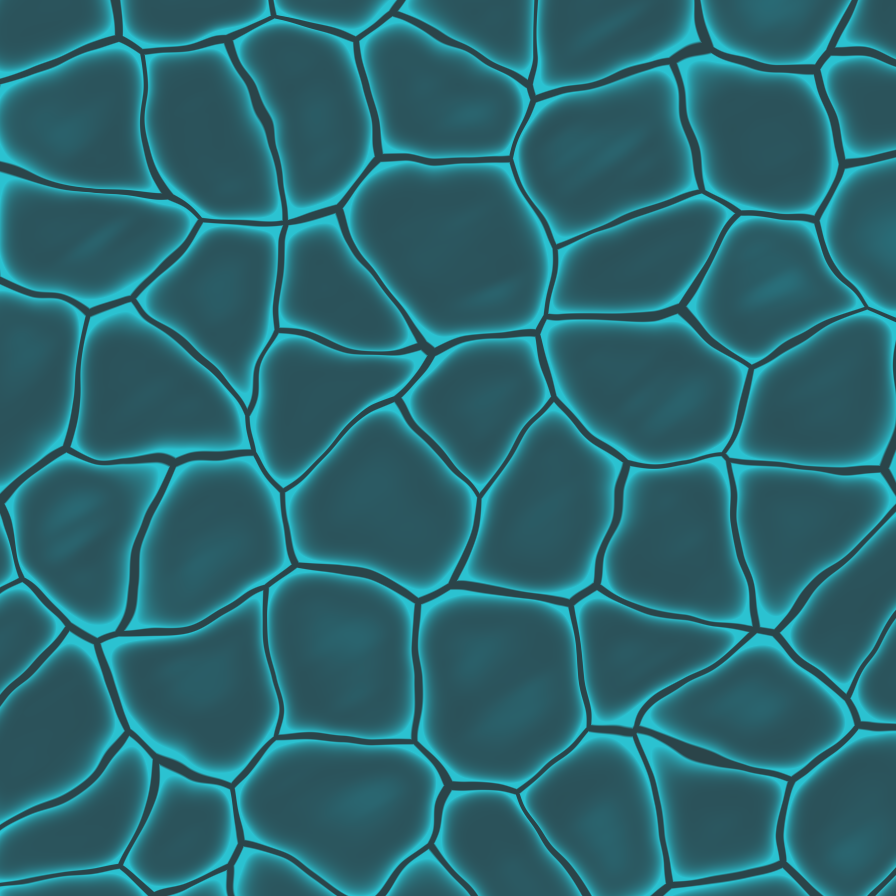
Write a three.js fragment shader that draws this texture.

```glsl
varying vec2 vUv;

#define CELLS 6.4
#define JITTER 0.86
#define WARP 0.24
#define CRACK_THIN 0.0023
#define CRACK_WIDE 0.0053
#define EDGE_SOFT 0.0011
#define GLOW_REACH 0.0068
#define CORNER_ROUND 0.010
#define STREAK_AXIS vec2(0.85, 0.53)

const vec3 CRACK_COLOR = vec3(0.17, 0.265, 0.285);
const vec3 STONE_DARK  = vec3(0.17, 0.310, 0.340);
const vec3 STONE_LIGHT = vec3(0.16, 0.445, 0.490);
const vec3 GLOW_COLOR  = vec3(0.17, 0.760, 0.820);

vec2 hash2(vec2 p) {
  vec3 h = fract(p.xyx * vec3(0.1031, 0.1030, 0.0973));
  h += dot(h, h.yzx + 33.33);
  return fract((h.xx + h.yz) * h.zy);
}

// Smooth value noise with two independent channels
vec2 noise2(vec2 p) {
  vec2 cell = floor(p);
  vec2 f = fract(p);
  f = f * f * (3.0 - 2.0 * f);
  vec2 bottom = mix(hash2(cell), hash2(cell + vec2(1.0, 0.0)), f.x);
  vec2 top = mix(hash2(cell + vec2(0.0, 1.0)), hash2(cell + vec2(1.0)), f.x);
  return mix(bottom, top, f.y);
}

vec2 seedPoint(vec2 cell) {
  return cell + 0.5 + JITTER * (hash2(cell + 71.0) - 0.5);
}

// x: distance to the nearest cell border, y: the same with rounded corners
vec2 borderDistance(vec2 p) {
  vec2 home = floor(p);
  vec2 nearestCell = home;
  float nearest = 1e3;
  for (int j = -1; j <= 1; j++) {
    for (int i = -1; i <= 1; i++) {
      vec2 cell = home + vec2(float(i), float(j));
      vec2 toSeed = seedPoint(cell) - p;
      float d = dot(toSeed, toSeed);
      if (d < nearest) {
        nearest = d;
        nearestCell = cell;
      }
    }
  }

  vec2 toOwn = seedPoint(nearestCell) - p;
  float sharp = 1e3;
  float blend = 0.0;
  for (int j = -2; j <= 2; j++) {
    for (int i = -2; i <= 2; i++) {
      if (i == 0 && j == 0) continue;
      vec2 toOther = seedPoint(nearestCell + vec2(float(i), float(j))) - p;
      vec2 across = toOther - toOwn;
      float d = dot(0.5 * (toOwn + toOther), normalize(across)) / CELLS;
      sharp = min(sharp, d);
      blend += exp(-d / CORNER_ROUND);
    }
  }
  return vec2(sharp, -CORNER_ROUND * log(blend));
}

// Brushed diagonal streaks, slightly bent
float streaks(vec2 uv) {
  vec2 bent = uv + 0.03 * noise2(uv * 5.0 + 9.0);
  vec2 q = vec2(dot(bent, STREAK_AXIS),
                dot(bent, vec2(-STREAK_AXIS.y, STREAK_AXIS.x)));
  float broad = noise2(q * vec2(5.0, 22.0) + 40.0).x;
  float fine = noise2(q * vec2(9.0, 55.0) + 80.0).y;
  return smoothstep(0.2, 0.85, 0.65 * broad + 0.35 * fine);
}

void main() {
  // Bend the cell borders
  vec2 p = vUv * CELLS + 20.0;
  vec2 bentP = p + WARP * (noise2(p * 1.5) - 0.5)
                 + 0.2 * WARP * (noise2(p * 4.5) - 0.5);
  vec2 border = borderDistance(bentP);

  // Stone faces, lighter toward their middles
  float middle = smoothstep(0.012, 0.065, border.y);
  float patches = smoothstep(0.1, 0.9, noise2(vUv * 7.0 + 5.0).x);
  float light = middle * (0.12 + streaks(vUv) * mix(0.25, 0.85, patches));
  vec3 color = mix(STONE_DARK, STONE_LIGHT, light);

  // Halo beside the cracks
  float halfWidth = mix(CRACK_THIN, CRACK_WIDE, noise2(p * 2.6 + 31.0).x);
  float reach = GLOW_REACH * mix(0.8, 1.2, noise2(p * 1.3 + 57.0).y);
  float glow = exp(-max(border.y - halfWidth, 0.0) / reach);
  color = mix(color, GLOW_COLOR, glow);

  // Dark cracks
  float crack = 1.0 - smoothstep(halfWidth - EDGE_SOFT, halfWidth + EDGE_SOFT, border.x);
  gl_FragColor = vec4(mix(color, CRACK_COLOR, crack), 1.0);
}
```
